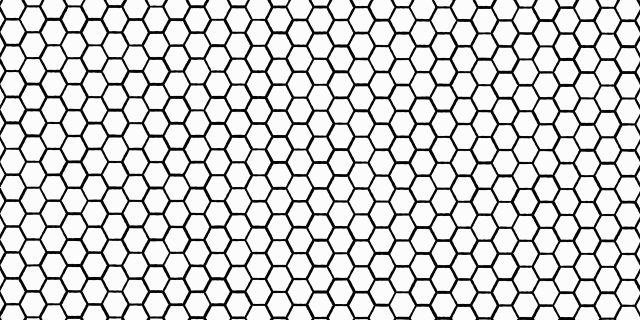
This pattern is drawn by a Shadertoy shader. Its source:

```glsl
// Black honeycomb wire on white: flat-topped hexagons with slightly uneven inked lines.

#define COLUMNS 31.18               // cell columns across the canvas
#define ROWS 12.35                  // cells down each column
#define ANCHOR vec2(0.3724, 0.5333) // one cell centre, as a share of the canvas
#define TILT 0.0025                 // drop of the rows toward the right
#define LINE_WIDTH 0.0078           // mean line width, in canvas heights
#define EDGE_VARIATION 0.22         // width change from edge to edge
#define ROUGHNESS 0.0011            // ragged outline depth, in canvas heights
#define GRAIN 150.0                 // ragged bumps per canvas height
#define INK vec3(0.01)
#define PAPER vec3(0.99)

const float COLUMN_STEP = 0.8660254; // column spacing of a unit-pitch hex grid

float hash(vec2 p) {
    vec3 h = fract(vec3(p.xyx) * 0.1031);
    h += dot(h, h.yzx + 33.33);
    return fract((h.x + h.y) * h.z);
}

float valueNoise(vec2 p) {
    vec2 i = floor(p), f = fract(p);
    f = f * f * (3.0 - 2.0 * f);
    float low = mix(hash(i), hash(i + vec2(1, 0)), f.x);
    float high = mix(hash(i + vec2(0, 1)), hash(i + vec2(1, 1)), f.x);
    return mix(low, high, f.y);
}

// Offset from the centre of the nearest cell
vec2 hexLocal(vec2 q) {
    vec2 period = vec2(2.0 * COLUMN_STEP, 1.0);
    vec2 a = mod(q + 0.5 * period, period) - 0.5 * period;
    vec2 b = mod(q, period) - 0.5 * period;
    return dot(a, a) < dot(b, b) ? a : b;
}

// Signed distance to the wire, in canvas heights; negative inside the ink
float wireDistance(vec2 q, vec2 cellScale) {
    vec2 local = hexLocal(q);
    vec2 centre = q - local;
    float nearest = 1.0;
    for (int k = 0; k < 3; k++) {
        float angle = radians(30.0 + 60.0 * float(k));
        vec2 normal = vec2(cos(angle), sin(angle));
        float along = dot(local, normal);
        normal *= along < 0.0 ? -1.0 : 1.0;
        float gap = (0.5 - abs(along)) / length(normal / cellScale);

        // Both cells beside an edge share its midpoint, hence its width
        vec2 edgeId = round((centre + 0.5 * normal) * vec2(2.0 / COLUMN_STEP, 4.0));
        float vary = 1.0 + EDGE_VARIATION * (2.0 * hash(edgeId + 200.0) - 1.0);
        nearest = min(nearest, gap - 0.5 * LINE_WIDTH * vary);
    }
    return nearest;
}

void mainImage(out vec4 fragColor, in vec2 fragCoord) {
    float aspect = iResolution.x / iResolution.y;
    vec2 uv = fragCoord / iResolution.y;
    vec2 p = uv - ANCHOR * vec2(aspect, 1.0);
    p.y += TILT * p.x;

    // Stretch the grid to the requested counts
    vec2 cellScale = vec2(aspect / (COLUMNS * COLUMN_STEP), 1.0 / ROWS);
    float d = wireDistance(p / cellScale, cellScale);

    // Ragged ink outline
    d += ROUGHNESS * (valueNoise(uv * GRAIN) - 0.5);

    float blur = 0.65 / iResolution.y;
    float ink = 1.0 - smoothstep(-blur, blur, d);
    fragColor = vec4(mix(PAPER, INK, ink), 1.0);
}
```
